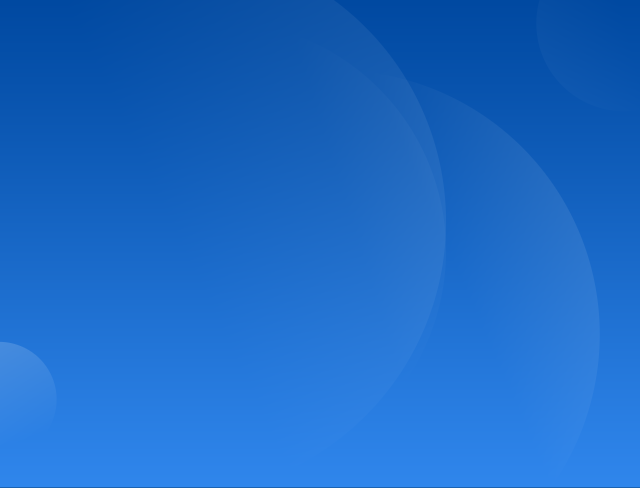
This background is drawn by a WebGL 1 fragment shader. Its source:

```glsl
precision mediump float;
// Calm blue backdrop: a vertical gradient overlaid with translucent white discs.
// Each disc is a smooth-edged circle whose opacity fades linearly along one
// direction, so only one side of its rim stands out.

#define TOP_BLUE vec3(0.0, 0.285, 0.63)
#define BOTTOM_BLUE vec3(0.186, 0.525, 0.925)
#define GRADIENT_EASE 0.15
#define BASE_LINE_BLUE vec3(0.09, 0.36, 0.65)
#define BASE_LINE_HEIGHT 0.0017
#define GLOW_COLOR vec3(1.0)

uniform vec2 u_resolution;

// Blends one disc over the base colour. Opacity rises from zero at fadeStart
// to peak at the rim, measured along fadeDir in units of the radius.
vec3 addDisc(vec3 base, vec2 p, vec2 center, float radius,
             vec2 fadeDir, float fadeStart, float peak) {
  float pixel = 1.0 / u_resolution.y;
  vec2 offset = p - center;
  float inside = clamp(0.5 + (radius - length(offset)) / pixel, 0.0, 1.0);
  float along = dot(offset / radius, normalize(fadeDir));
  float fade = clamp((along - fadeStart) / (1.0 - fadeStart), 0.0, 1.0);
  return mix(base, GLOW_COLOR, inside * fade * peak);
}

void main() {
  // Canvas height is one unit
  vec2 p = gl_FragCoord.xy / u_resolution.y;
  float rise = mix(p.y, smoothstep(0.0, 1.0, p.y), GRADIENT_EASE);
  vec3 color = mix(BOTTOM_BLUE, TOP_BLUE, rise);

  // Large central disc and the softer one nested in it
  color = addDisc(color, p, vec2(0.351, 0.546), 0.563, vec2(0.9, 0.43), 0.0, 0.065);
  color = addDisc(color, p, vec2(0.443, 0.486), 0.471, vec2(0.95, 0.3), 0.6, 0.032);

  // Large disc at the lower right
  color = addDisc(color, p, vec2(0.688, 0.315), 0.541, vec2(0.92, 0.4), 0.52, 0.085);

  // Small discs cut by the upper right corner and the left edge
  color = addDisc(color, p, vec2(1.279, 0.952), 0.18, vec2(-0.95, -0.25), 0.0, 0.03);
  color = addDisc(color, p, vec2(-0.002, 0.1815), 0.118, vec2(-0.3, 0.95), -0.8, 0.17);

  // Thin darker line along the bottom edge
  float pixel = 1.0 / u_resolution.y;
  float line = clamp((BASE_LINE_HEIGHT - p.y) / pixel + 0.5, 0.0, 1.0);
  color = mix(color, BASE_LINE_BLUE, line);

  gl_FragColor = vec4(color, 1.0);
}
```
